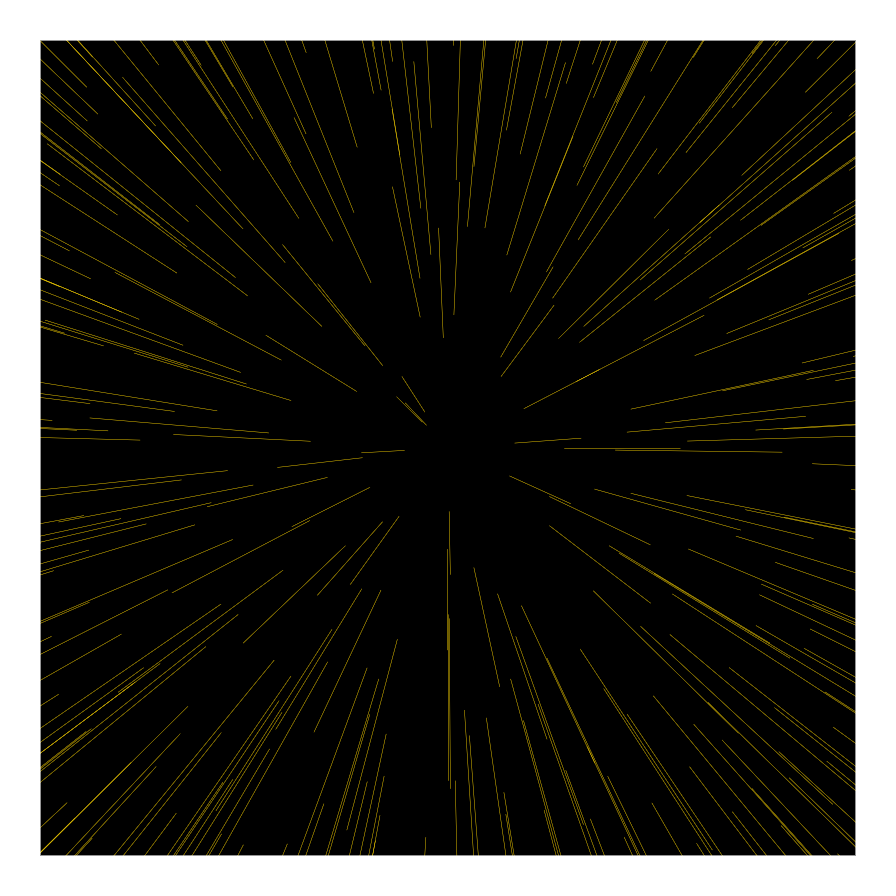
A Shadertoy shader for this background:

```glsl
// A burst of fine gold streaks on a black square inside a white margin.
// One jittered point per grid cell starts each streak, which runs straight
// outward from the centre to twice its starting distance.

const float HALF_SIDE = 0.4547;   // half the black square, in canvas units
const int CELLS = 17;             // streaks per side of the seeding grid

// Integer hash: two values in 0..1 for each cell
vec2 hash2(uvec2 cell) {
    uvec2 v = cell * 1664525u + 1013904223u;
    v.x += v.y * 1664525u;
    v.y += v.x * 1664525u;
    v ^= v >> 16u;
    v.x += v.y * 1664525u;
    v.y += v.x * 1664525u;
    v ^= v >> 16u;
    return vec2(v & 0xffffu) / 65536.0;
}

// Soft step across one pixel: 1 where the signed inside depth is positive
float inside(float depth, float pixel) {
    return clamp(depth / pixel + 0.5, 0.0, 1.0);
}

// Pixel coverage of a hairline from start to twice start
float streak(vec2 p, vec2 start, float width, float pixel) {
    float radius = max(length(start), 0.001);
    vec2 dir = start / radius;
    float along = dot(p, dir);
    float across = abs(p.x * dir.y - p.y * dir.x);
    float body = min(inside(0.5 * width - across, pixel), width / pixel);
    return body * inside(along - radius, pixel) * inside(2.0 * radius - along, pixel);
}

void mainImage(out vec4 fragColor, in vec2 fragCoord) {
    float pixel = 1.0 / min(iResolution.x, iResolution.y);
    vec2 p = (fragCoord - 0.5 * iResolution.xy) * pixel;

    // Streaks, blended so that crossings grow brighter
    vec3 gold = vec3(1.0, 0.843, 0.0);
    vec3 color = vec3(0.0);
    for (int y = 0; y < CELLS; y++) {
        for (int x = 0; x < CELLS; x++) {
            vec2 seed = vec2(x, y) + hash2(uvec2(x + 7, y + 31));
            vec2 start = (seed / float(CELLS) * 2.0 - 1.0) * HALF_SIDE;
            color = mix(color, gold, streak(p, start, 0.0005, pixel));
        }
    }

    // White margin
    float square = inside(HALF_SIDE - max(abs(p.x), abs(p.y)), pixel);
    color = mix(vec3(1.0), color, square);

    fragColor = vec4(color, 1.0);
}
```
